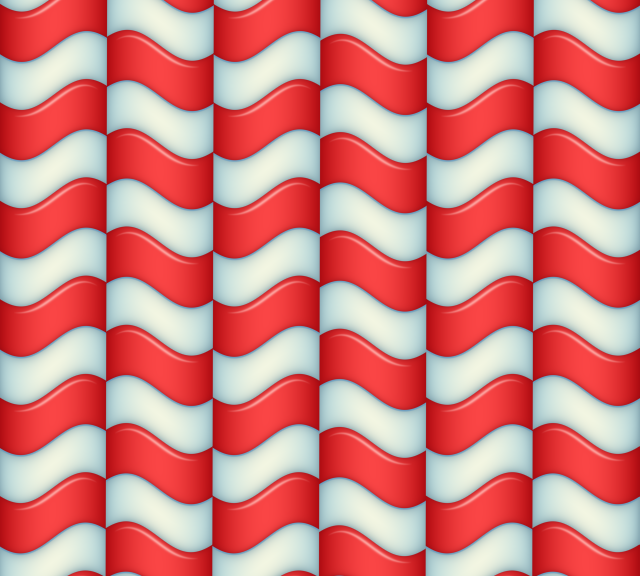
Give the GLSL for this pattern, as a WebGL 2 fragment shader.

```glsl
#version 300 es
precision highp float;

#define COLUMNS 6.0
#define ROWS 5.86
#define PHASE 0.961
#define WAVE_HEIGHT 0.157
#define WAVE_TURNS 0.82
#define RED_SHARE 0.512
#define SLIP 0.04
#define LEAN 0.014
#define SHADOW_WIDTH 0.048
#define RIM_WIDTH 0.014
#define GLOSS_WIDTH 0.016

uniform vec2 u_resolution;
out vec4 fragColor;

const float TAU = 6.2831853;
const vec3 RED_CORE = vec3(0.98, 0.27, 0.27);
const vec3 RED_SIDE = vec3(0.73, 0.05, 0.07);
const vec3 RED_SHADOW = vec3(0.56, 0.04, 0.07);
const vec3 CREAM_CORE = vec3(0.96, 0.97, 0.89);
const vec3 CREAM_SIDE = vec3(0.73, 0.86, 0.87);
const vec3 CREAM_SHADOW = vec3(0.46, 0.59, 0.64);
const vec3 BLUE_RIM = vec3(0.38, 0.60, 0.76);
const vec3 GLOSS = vec3(1.0, 0.74, 0.72);

vec3 redBand(float u, float depth, float belowTop, float side) {
    vec3 color = mix(RED_SIDE, RED_CORE, sin(0.5 * TAU * u));
    color = mix(color, RED_SHADOW, 0.5 * exp(-depth / (0.5 * SHADOW_WIDTH)));
    color = mix(color, RED_SHADOW, 0.35 * exp(-side / SHADOW_WIDTH));

    // Tapered gloss streak that follows the top edge
    float taper = smoothstep(0.13, 0.45, u) * (1.0 - smoothstep(0.55, 0.92, u));
    float offset = 0.048 + 0.12 * (u - 0.5) * (u - 0.5);
    float across = (belowTop - offset) / (GLOSS_WIDTH * (0.5 + 0.5 * taper));
    return mix(color, GLOSS, 0.75 * sqrt(taper) * exp(-across * across));
}

vec3 creamBand(float u, float depth, bool upperHalf, float side, float pixel) {
    float glow = pow(sin(0.5 * TAU * u), 1.3);
    vec3 color = mix(CREAM_SIDE, CREAM_CORE, glow);
    color = mix(color, CREAM_SHADOW, 0.7 * exp(-depth / SHADOW_WIDTH));
    color = mix(color, CREAM_SHADOW, 0.65 * exp(-side / SHADOW_WIDTH));

    // Thin blue rim along the upper edge
    float rim = 1.0 - smoothstep(RIM_WIDTH - pixel, RIM_WIDTH + pixel, depth);
    return upperHalf ? mix(color, BLUE_RIM, 0.75 * rim) : color;
}

// One column of stacked wavy bands; distances are in column widths
vec3 column(float x, float down, float index, float pixel) {
    float odd = mod(index, 2.0);
    float u = clamp(x - index, 0.0, 1.0);
    u = mix(u, 1.0 - u, odd);
    float side = min(u, 1.0 - u);

    // Odd columns are mirrored and half a repeat lower, every second one slips
    float slipped = step(2.5, mod(index, 4.0));
    float angle = TAU * WAVE_TURNS * (u - 0.505);
    float t = down * ROWS - PHASE - 0.5 * odd - SLIP * slipped;
    t += WAVE_HEIGHT * sin(angle);

    // Offset from the middle of the red band, scaled to true distance
    float c = fract(t - 0.5 * RED_SHARE + 0.5) - 0.5;
    float rowHeight = COLUMNS / ROWS * u_resolution.y / u_resolution.x;
    float slope = rowHeight * WAVE_HEIGHT * TAU * WAVE_TURNS * cos(angle);
    float scale = rowHeight * inversesqrt(1.0 + slope * slope);
    float inside = (0.5 * RED_SHARE - abs(c)) * scale;
    float belowTop = (0.5 * RED_SHARE + c) * scale;

    vec3 red = redBand(u, max(inside, 0.0), belowTop, side);
    vec3 cream = creamBand(u, max(-inside, 0.0), c > 0.0, side, pixel);
    return mix(cream, red, smoothstep(-0.7 * pixel, 0.7 * pixel, inside));
}

void main() {
    vec2 uv = gl_FragCoord.xy / u_resolution;
    float down = 1.0 - uv.y;
    float x = uv.x * COLUMNS + LEAN * (down - 0.3);
    float pixel = COLUMNS / u_resolution.x;

    // Blend the two columns that meet at the nearest seam
    float seam = clamp(floor(x + 0.5), 1.0, COLUMNS - 1.0);
    vec3 left = column(x, down, seam - 1.0, pixel);
    vec3 right = column(x, down, seam, pixel);
    float blend = smoothstep(-0.7 * pixel, 0.7 * pixel, x - seam);
    fragColor = vec4(mix(left, right, blend), 1.0);
}
```
